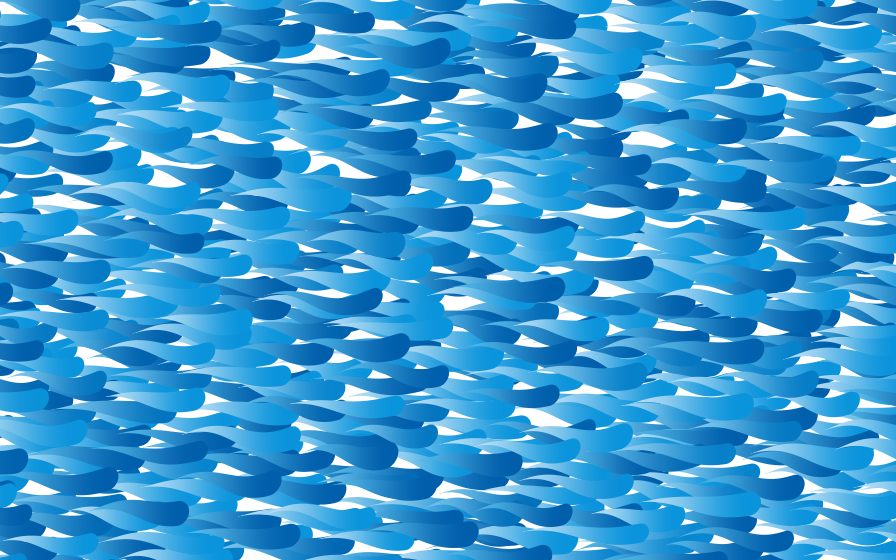
Write a Shadertoy shader that draws this pattern.

```glsl
// A dense shoal of swept blue drops: slim pale tails at the left, round heads at the right.
// Each layer is a coarse grid holding one jittered drop per cell. The layers are shifted
// along a rank-1 lattice and painted over each other in a scrambled order.

const int   LAYERS = 11;
const vec2  CELL   = vec2(0.32, 0.096);   // in canvas heights
const float TAU    = 6.2831853;

const vec3 PAPER       = vec3(1.0);
const vec3 DEEP_HEAD   = vec3(0.00, 0.37, 0.67);
const vec3 DEEP_TAIL   = vec3(0.32, 0.71, 0.90);
const vec3 BRIGHT_HEAD = vec3(0.04, 0.58, 0.86);
const vec3 BRIGHT_TAIL = vec3(0.72, 0.87, 0.96);

// Four random values in 0..1 from a cell and a layer
vec4 hash4(vec3 seed) {
    vec4 h = fract(seed.xyzx * vec4(0.1031, 0.1030, 0.0973, 0.1099));
    h += dot(h, h.wzxy + 33.33);
    return fract((h.xxyz + h.yzzw) * h.zywx);
}

// Approximate distance to a drop whose tail tip is near the origin and head at x = len
float dropDistance(vec2 p, float len, float radius, float bend, float phase) {
    float headX  = len - radius;
    float spineX = clamp(p.x, 0.0, headX);
    float angle  = TAU * max(p.x, 0.0) / len + phase;
    float spineY = bend * sin(angle);
    float slope  = bend * TAU / len * cos(angle);
    float halfWidth = radius * pow(sin(0.25 * TAU * spineX / headX), 1.4);
    float across = (p.y - spineY) * inversesqrt(1.0 + slope * slope);
    return length(vec2(p.x - spineX, across)) - halfWidth;
}

// Pale tail running into a saturated head; tone goes from deep to bright
vec3 dropColor(float along, float tone) {
    vec3 tail = mix(DEEP_TAIL, BRIGHT_TAIL, tone);
    vec3 head = mix(DEEP_HEAD, BRIGHT_HEAD, tone);
    return mix(tail, head, smoothstep(0.0, 0.92, along));
}

// Paints one grid of drops over the colour below
vec3 paintLayer(vec3 below, vec2 p, float layer, float pixel) {
    float slot = mod(layer * 5.0, float(LAYERS));
    vec2 shift = fract(slot * vec2(3.0, 1.0) / float(LAYERS));
    vec2 grid  = p / CELL + shift + 20.0;
    vec2 cell  = floor(grid);
    vec2 local = (grid - cell - 0.5) * CELL;

    vec4 place = hash4(vec3(cell, layer + 1.0));
    vec4 look  = hash4(vec3(cell.yx + 57.0, layer + 31.0));

    float len    = mix(0.165, 0.225, place.z);
    float radius = mix(0.0165, 0.0225, place.w);
    float bend   = mix(0.005, 0.0125, look.x);
    float phase  = mix(-0.3, 0.8, look.y);
    vec2 jitter  = (place.xy - 0.5) * vec2(0.09, 0.023);

    vec2 q = local - jitter + vec2(0.5 * len, 0.0);
    float d = dropDistance(q, len, radius, bend, phase);
    float cover = clamp(0.5 - d / pixel, 0.0, 1.0);
    float tone  = smoothstep(0.25, 0.65, look.z);
    return mix(below, dropColor(q.x / len, tone), cover);
}

void mainImage(out vec4 fragColor, in vec2 fragCoord) {
    float pixel = 1.0 / iResolution.y;
    vec2 p = fragCoord * pixel;

    vec3 color = PAPER;
    for (int i = 0; i < LAYERS; i++) {
        color = paintLayer(color, p, float(i), pixel);
    }
    fragColor = vec4(color, 1.0);
}
```
